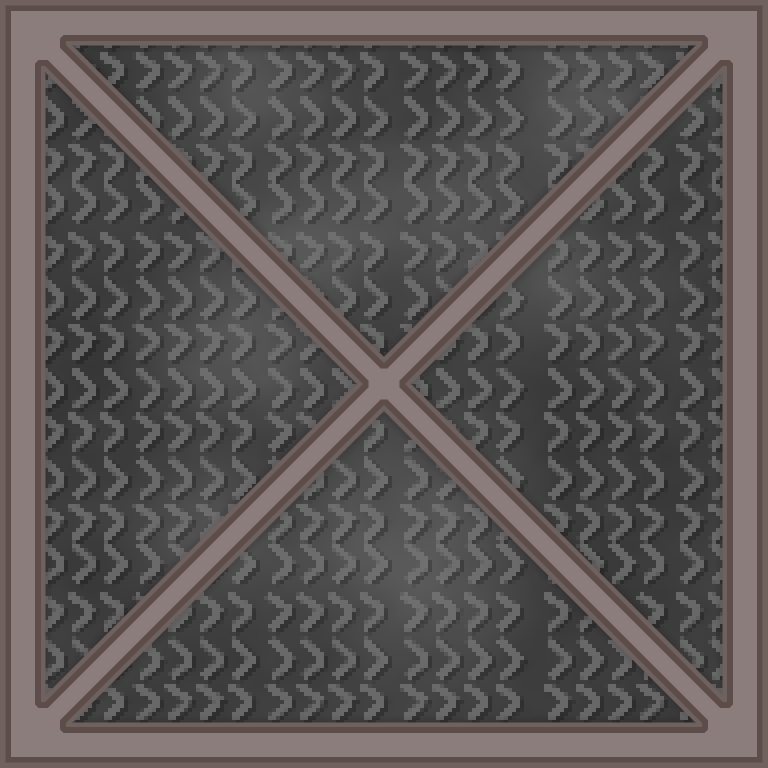
Give the GLSL for this texture, as a Shadertoy shader.

```glsl
const float SIZE = 768.0;   // design units across the canvas
const float BLOCK = 4.0;    // side of one tread block
const vec3 LIGHT_METAL = vec3(0.55, 0.49, 0.49);
const vec3 MID_METAL = vec3(0.43, 0.38, 0.37);
const vec3 DARK_METAL = vec3(0.36, 0.30, 0.29);

float hash(vec2 p) {
    vec3 q = fract(vec3(p.xyx) * 0.1031);
    q += dot(q, q.yzx + 33.33);
    return fract((q.x + q.y) * q.z);
}

float valueNoise(vec2 p) {
    vec2 i = floor(p), f = fract(p);
    f = f * f * (3.0 - 2.0 * f);
    return mix(mix(hash(i), hash(i + vec2(1, 0)), f.x),
               mix(hash(i + vec2(0, 1)), hash(i + vec2(1, 1)), f.x), f.y);
}

float fbm(vec2 p) {
    float sum = 0.0, amp = 0.5;
    for (int i = 0; i < 4; i++) {
        sum += amp * valueNoise(p);
        p = p * 2.03 + 17.0;
        amp *= 0.5;
    }
    return sum;
}

float fill(float d, float px) {
    return clamp(0.5 - d / px, 0.0, 1.0);
}

float segment(vec2 p, vec2 a, vec2 b) {
    vec2 v = b - a;
    return length(p - a - v * clamp(dot(p - a, v) / dot(v, v), 0.0, 1.0));
}

// Snaps to block centres, with a one-pixel ramp between blocks
vec2 snapToBlocks(vec2 p, float px) {
    vec2 g = p / BLOCK;
    vec2 edge = floor(g + 0.5);
    return BLOCK * (edge - 0.5 + clamp((g - edge) * BLOCK / px + 0.5, 0.0, 1.0));
}

// Chevron with its upper left corner at the origin; odd rows are steeper
float chevron(vec2 p, float odd) {
    vec2 start = mix(vec2(3, 4), vec2(6, 4), odd);
    vec2 tip = mix(vec2(21, 16), vec2(23, 20), odd);
    vec2 tail = mix(vec2(6, 34), vec2(8, 37), odd);
    float upper = segment(p, start, tip);
    float lower = segment(p, tip + vec2(-1, 5), tail);
    return min(upper, lower) - 4.1;
}

// Columns come in groups of four, rows alternate between two shapes
float treads(vec2 p) {
    const float groupStart[6] = float[6](7.0, 135.0, 267.0, 402.0, 545.0, 677.0);
    const float step_x = 31.2, step_y = 45.07;
    float base = groupStart[0];
    for (int i = 1; i < 6; i++) {
        if (p.x > groupStart[i] - 3.0) base = groupStart[i];
    }
    float column = clamp(floor((p.x - base + 3.0) / step_x), 0.0, 3.0);
    float x = p.x - base - column * step_x;
    float firstRow = floor((p.y - 50.0) / step_y);
    float d = SIZE;
    for (int i = 0; i < 2; i++) {
        float row = firstRow + float(i);
        float lift = mod(row, 8.0) == 3.0 ? 6.0 : 0.0;
        d = min(d, chevron(vec2(x, p.y - 52.0 - row * step_y + lift), mod(row, 2.0)));
    }
    return d;
}

// Smoky floor: soft glows (centre, radius) over fractal noise
float floorShade(vec2 p) {
    const vec3 glows[9] = vec3[9](
        vec3(230, 335, 85), vec3(425, 575, 100), vec3(450, 205, 75),
        vec3(560, 285, 65), vec3(205, 515, 65), vec3(590, 105, 75),
        vec3(255, 90, 65), vec3(310, 245, 70), vec3(380, 490, 75));
    float glow = 0.0;
    for (int i = 0; i < 9; i++) {
        vec2 v = (p - glows[i].xy) / glows[i].z;
        glow += exp(-dot(v, v));
    }
    float smoke = fbm(p / 95.0) - 0.47;
    return 0.235 + 0.085 * min(glow, 1.2) + 0.10 * smoke;
}

// Distance inside the four chamfered triangular panes
float paneDepth(vec2 c) {
    vec2 q = abs(c);
    float a = max(q.x, q.y), b = min(q.x, q.y);
    float frame = 349.0 - a;
    float bar = (a - b) * 0.7071 - 8.7;
    float corners = min(324.0 - b, a - 15.5);
    float bevel = (673.0 - a - b) * 0.7071 - 2.5;
    return min(min(frame, bar), min(corners, bevel));
}

void mainImage(out vec4 fragColor, in vec2 fragCoord) {
    float px = SIZE / iResolution.y;
    vec2 p = fragCoord / iResolution.xy * SIZE;
    p.y = SIZE - p.y;
    vec2 centred = p - 0.5 * SIZE;

    // Floor with raised treads and their shadows
    vec2 blocks = snapToBlocks(p, px);
    float shade = floorShade(p);
    float shadow = fill(treads(blocks - vec2(4.0, 3.0)), px);
    float tread = fill(treads(blocks), px);
    vec3 col = vec3(mix(shade, shade * 0.78, shadow));
    col = mix(col, vec3(0.34 + 0.28 * shade), tread);

    // Rims of the panes, then the frame and crossing bars
    float depth = paneDepth(centred);
    col *= mix(0.88, 1.0, smoothstep(9.0, 20.0, depth));
    col = mix(col, MID_METAL, fill(depth - 10.5, px));
    col = mix(col, DARK_METAL, fill(depth - 6.0, px));
    col = mix(col, LIGHT_METAL, fill(depth, px));

    // Outer border
    float border = 0.5 * SIZE - max(abs(centred.x), abs(centred.y));
    col = mix(col, DARK_METAL, fill(border - 11.0, px));
    col = mix(col, MID_METAL, fill(border - 5.5, px));

    fragColor = vec4(col, 1.0);
}
```
